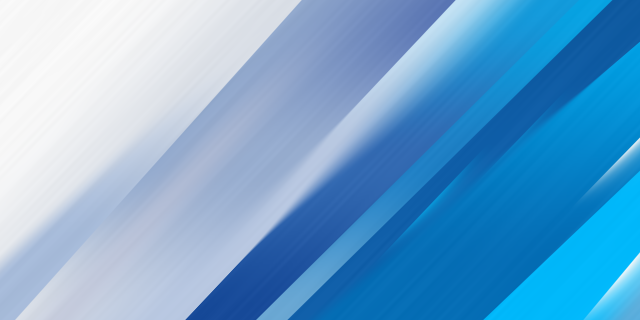
Reproduce this background procedurally as a WebGL 1 fragment shader.

```glsl
precision highp float;
// Diagonal bands of brushed light, running from pale grey through slate to cyan.
// Each band starts at a slanted line and is painted over the one to its left;
// tapered streaks and faint grain along the slant give it a motion blur look.
uniform vec2 u_resolution;

// Slanted lines: x at the bottom and x at the top, in canvas heights
const vec2 HAZE_LINE   = vec2(-0.19, 0.89);
const vec2 SLATE_LINE  = vec2(0.047, 0.943);
const vec2 SHEEN_LINE  = vec2(0.480, 1.424);
const vec2 NAVY_LINE   = vec2(0.578, 1.523);
const vec2 GLASS_LINE  = vec2(0.800, 1.810);
const vec2 DEEP_LINE   = vec2(0.898, 1.914);
const vec2 AZURE_LINE  = vec2(0.984, 2.152);
const vec2 CYAN_LINE   = vec2(1.510, 2.560);
const vec2 SPARK_LINE  = vec2(1.002, 1.952);
const vec2 GLINT_LINE  = vec2(1.076, 2.040);
const vec2 FLARE_LINE  = vec2(1.444, 2.419);
const vec2 CORNER_LINE = vec2(1.823, 2.660);

const vec3 WHITE     = vec3(0.97, 0.97, 0.97);
const vec3 PALE_GREY = vec3(0.85, 0.87, 0.90);
const vec3 HAZE      = vec3(0.65, 0.73, 0.85);
const vec3 SLATE     = vec3(0.57, 0.66, 0.80);
const vec3 INDIGO    = vec3(0.34, 0.45, 0.70);
const vec3 LILAC     = vec3(0.74, 0.76, 0.84);
const vec3 SHEEN     = vec3(0.72, 0.78, 0.88);
const vec3 NAVY      = vec3(0.09, 0.29, 0.60);
const vec3 STEEL     = vec3(0.25, 0.47, 0.74);
const vec3 ICE       = vec3(0.76, 0.88, 0.95);
const vec3 GLASS     = vec3(0.42, 0.66, 0.83);
const vec3 OCEAN     = vec3(0.12, 0.50, 0.77);
const vec3 SKY       = vec3(0.03, 0.64, 0.89);
const vec3 DEEP      = vec3(0.06, 0.37, 0.66);
const vec3 AZURE     = vec3(0.02, 0.43, 0.71);
const vec3 CYAN      = vec3(0.00, 0.72, 0.98);

const float EDGE_SOFTNESS = 0.003;
const float GRAIN_SCALE   = 70.0;
const float GRAIN_AMOUNT  = 0.022;

float hash(vec2 p) {
    vec3 q = fract(p.xyx * 0.1031);
    q += dot(q, q.yzx + 33.33);
    return fract((q.x + q.y) * q.z);
}

float noise(vec2 p) {
    vec2 i = floor(p), f = fract(p);
    f = f * f * (3.0 - 2.0 * f);
    return mix(mix(hash(i), hash(i + vec2(1, 0)), f.x),
               mix(hash(i + vec2(0, 1)), hash(i + vec2(1, 1)), f.x), f.y);
}

// Horizontal distance to the right of a slanted line
float offset(vec2 p, vec2 line) { return p.x - mix(line.x, line.y, p.y); }

float cover(float d) {
    float s = max(EDGE_SOFTNESS, 1.0 / u_resolution.y);
    return smoothstep(-s, s, d);
}

// Bottom, middle and top colours blended by height
vec3 ramp(vec3 low, vec3 mid, vec3 high, float y) {
    return mix(mix(low, mid, smoothstep(0.0, 0.5, y)), high, smoothstep(0.5, 1.0, y));
}

// Light with a crisp left edge, fading to the right and at both ends
float streak(vec2 p, vec2 line, vec2 span, float width) {
    float d = offset(p, line);
    float middle = mix(span.x, span.y, 0.5);
    float ends = smoothstep(span.x, middle, p.y) * (1.0 - smoothstep(middle, span.y, p.y));
    return cover(d) * exp(-max(d, 0.0) / width) * ends;
}

void main() {
    vec2 p = gl_FragCoord.xy / u_resolution.y;
    float y = p.y;

    // Pale corner with a blue haze along its lower side
    float slate = offset(p, SLATE_LINE);
    vec3 color = mix(PALE_GREY, WHITE, smoothstep(0.0, 0.55, -slate));
    float haze = smoothstep(-0.04, 0.06, offset(p, HAZE_LINE));
    color = mix(color, HAZE, haze * (1.0 - smoothstep(0.25, 0.85, y)));

    // Slate band, darker towards the upper right, with a lilac streak
    float across = clamp(slate / (slate - offset(p, SHEEN_LINE)), 0.0, 1.0);
    vec3 band = mix(ramp(PALE_GREY, SLATE, SLATE, y),
                    ramp(SHEEN, mix(SLATE, SHEEN, 0.2), INDIGO, y), across);
    float glow = exp(-pow((across - 0.32) / 0.16, 2.0));
    band = mix(band, LILAC, 0.6 * glow * (1.0 - smoothstep(0.4, 1.0, y)));
    color = mix(color, band, cover(slate));

    // Sheen: crisp on its left near the top, on its right near the bottom
    float sheen = offset(p, SHEEN_LINE);
    float soft = mix(0.07, EDGE_SOFTNESS, smoothstep(0.2, 0.7, y));
    color = mix(color, ramp(SHEEN, SHEEN, ICE, y), smoothstep(-soft, soft, sheen));
    float navy = offset(p, NAVY_LINE);
    float blur = mix(EDGE_SOFTNESS, 0.19, smoothstep(0.15, 0.9, y));
    vec3 blue = ramp(NAVY, mix(NAVY, STEEL, 0.7), mix(STEEL, SKY, 0.8), y);
    color = mix(color, blue, smoothstep(-0.5 * blur, blur, navy));

    // Glass strip, deep strip and its two sparks
    color = mix(color, ramp(GLASS, OCEAN, SKY, y), cover(offset(p, GLASS_LINE)));
    color = mix(color, ramp(DEEP, DEEP, DEEP * 0.95, y), cover(offset(p, DEEP_LINE)));
    color = mix(color, SKY, 0.9 * streak(p, SPARK_LINE, vec2(0.16, 0.56), 0.035));
    color = mix(color, SKY, 0.5 * streak(p, GLINT_LINE, vec2(0.38, 0.74), 0.04));

    // Azure and cyan fields
    float azureEdge = mix(0.04, EDGE_SOFTNESS, smoothstep(0.45, 0.8, y));
    vec3 azure = mix(AZURE, CYAN, 0.75 * smoothstep(0.15, 1.0, y));
    color = mix(color, azure, smoothstep(-azureEdge, azureEdge, offset(p, AZURE_LINE)));
    color = mix(color, CYAN, cover(offset(p, CYAN_LINE)));

    // White flares on the right and a dulled corner
    color = mix(color, WHITE, streak(p, FLARE_LINE, vec2(0.34, 0.80), 0.035));
    float corner = offset(p, CORNER_LINE);
    color = mix(color, GLASS, 0.8 * smoothstep(0.02, 0.14, corner));
    color = mix(color, WHITE, streak(p, CORNER_LINE, vec2(-0.08, 0.42), 0.06));

    // Brushed grain stretched along the slant
    float grain = noise(vec2((p.x - 0.97 * y) * GRAIN_SCALE + 100.0, (p.x + y) * 1.5));
    gl_FragColor = vec4(color + (grain - 0.5) * GRAIN_AMOUNT, 1.0);
}
```
